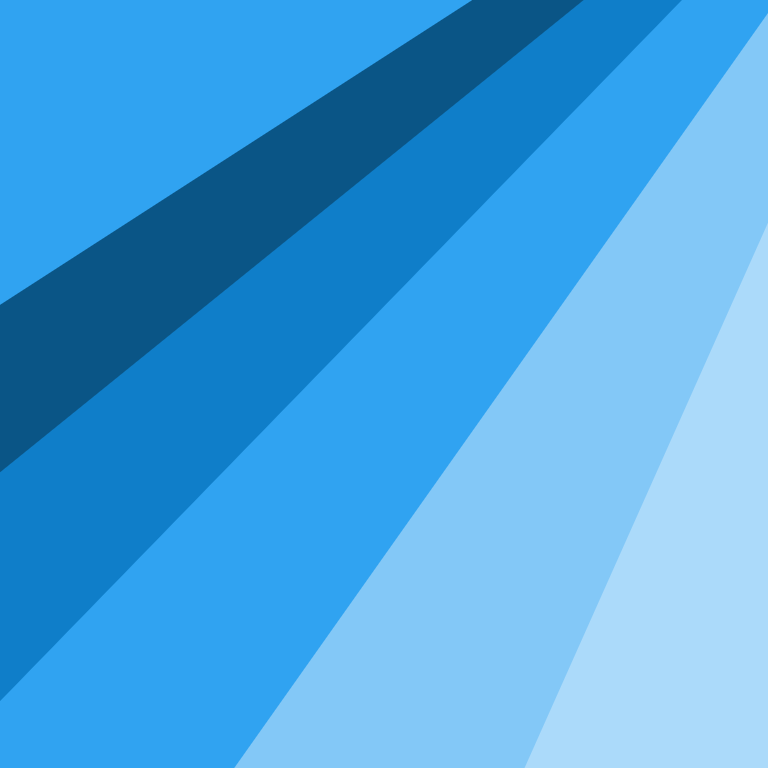
Reproduce this background procedurally as a WebGL 1 fragment shader.

```glsl
precision highp float;
// Flat blue rays fanning out from the upper right towards the lower left.
// Each ray is a half-plane painted over the previous one, bounded by a line
// through two points on the canvas border, with edges smoothed over a pixel.

uniform vec2 u_resolution;

const vec3 SKY   = vec3(0.188, 0.639, 0.945);
const vec3 NAVY  = vec3(0.041, 0.333, 0.527);
const vec3 OCEAN = vec3(0.057, 0.494, 0.788);
const vec3 PALE  = vec3(0.514, 0.784, 0.969);
const vec3 ICE   = vec3(0.671, 0.855, 0.980);

// Signed distance to the line from a to b, positive on its right side
float rightOfLine(vec2 p, vec2 a, vec2 b) {
    vec2 along = normalize(b - a);
    return dot(p - a, vec2(along.y, -along.x));
}

// Paint colour over everything to the right of the line from a to b
vec3 paintRay(vec3 below, vec3 colour, vec2 p, vec2 a, vec2 b, float pixel) {
    float coverage = clamp(rightOfLine(p, a, b) / pixel + 0.5, 0.0, 1.0);
    return mix(below, colour, coverage);
}

void main() {
    vec2 p = gl_FragCoord.xy / u_resolution;
    float pixel = 1.0 / min(u_resolution.x, u_resolution.y);

    // Rays from the upper left to the lower right
    vec3 colour = SKY;
    colour = paintRay(colour, NAVY,  p, vec2(0.0, 0.603), vec2(0.615, 1.0), pixel);
    colour = paintRay(colour, OCEAN, p, vec2(0.0, 0.385), vec2(0.760, 1.0), pixel);
    colour = paintRay(colour, SKY,   p, vec2(0.0, 0.087), vec2(0.888, 1.0), pixel);
    colour = paintRay(colour, PALE,  p, vec2(0.305, 0.0), vec2(1.0, 0.983), pixel);
    colour = paintRay(colour, ICE,   p, vec2(0.683, 0.0), vec2(1.0, 0.710), pixel);

    gl_FragColor = vec4(colour, 1.0);
}
```
